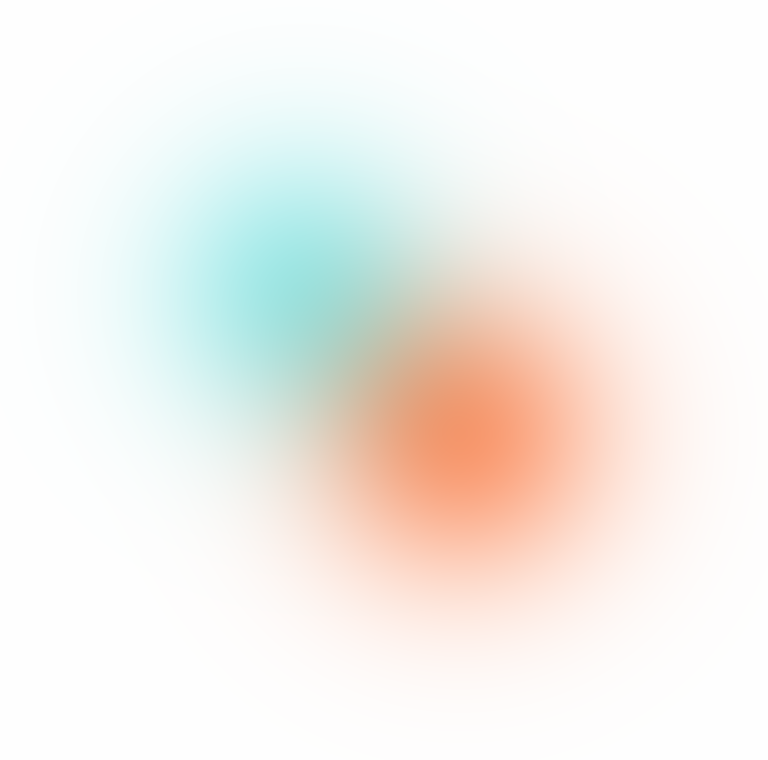
Reproduce this background procedurally as a WebGL 2 fragment shader.

```glsl
#version 300 es
precision highp float;
// Two soft glows, teal at upper left and orange at lower right, on near-white.
// Each is a Gaussian falloff that tints the ground by multiplication, so the
// overlap turns into a muted sage and tan.

uniform vec2 u_resolution;
out vec4 fragColor;

// Gaussian weight: 1 at the center, fading with the given spread
float glow(vec2 p, vec2 center, float spread) {
    vec2 d = (p - center) / spread;
    return exp(-0.5 * dot(d, d));
}

// Light filter: white where the weight is 0, the full tint where it is 1
vec3 stain(vec3 tint, float weight) {
    return mix(vec3(1.0), tint, weight);
}

void main() {
    // Canvas heights, measured from the middle
    vec2 p = (gl_FragCoord.xy - 0.5 * u_resolution) / u_resolution.y;

    vec3 color = vec3(0.996);
    color *= stain(vec3(0.615, 0.925, 0.925), glow(p, vec2(-0.111, 0.118), 0.129));
    color *= stain(vec3(0.995, 0.595, 0.425), glow(p, vec2(0.101, -0.072), 0.134));

    fragColor = vec4(color, 1.0);
}
```
